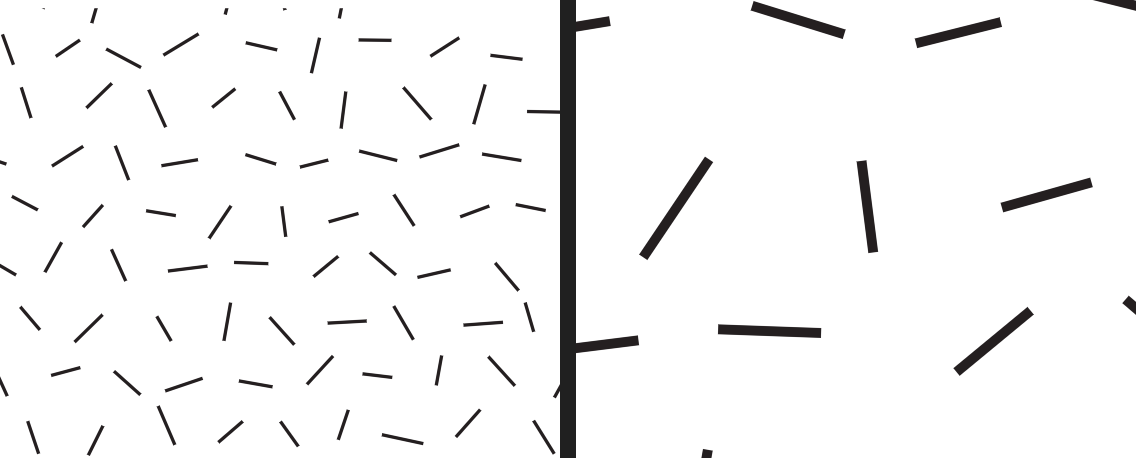
Left: the whole. Right: its middle third, enlarged.
Reproduce this pattern procedurally as a WebGL 2 fragment shader.

```glsl
#version 300 es
precision highp float;
// Short dark dashes scattered evenly in mixed directions on white.

uniform vec2 u_resolution;
out vec4 fragColor;

float hash(vec2 p) {
    return fract(sin(dot(p, vec2(127.1, 311.7))) * 43758.5453);
}

float boxDistance(vec2 p, vec2 halfSize) {
    vec2 d = abs(p) - halfSize;
    return length(max(d, 0.0)) + min(max(d.x, d.y), 0.0);
}

// Distance to the dash that belongs to one cell of the staggered grid
float dashDistance(vec2 p, vec2 cell, vec2 center) {
    vec2 jitter = vec2(hash(cell + 3.7), hash(cell + 18.3)) - 0.5;
    p -= center + jitter * 0.044;

    // Neighbours in a row lean opposite ways, from flat to nearly upright
    float lean = mod(cell.x + cell.y, 2.0) * 2.0 - 1.0;
    float angle = lean * mix(-0.04, 1.45, hash(cell + 41.9));
    float c = cos(angle), s = sin(angle);
    p = vec2(c * p.x + s * p.y, c * p.y - s * p.x);

    float halfLength = mix(0.031, 0.047, hash(cell + 67.1));
    return boxDistance(p, vec2(halfLength, 0.0036));
}

void main() {
    vec2 p = gl_FragCoord.xy / u_resolution.y;
    float edge = 0.65 / u_resolution.y;
    vec2 spacing = vec2(0.138, 0.119);

    // Nearest dash among the surrounding cells
    float nearest = 1.0;
    for (int j = -1; j <= 1; j++) {
        float row = floor(p.y / spacing.y) + float(j);
        float stagger = 0.5 * mod(row, 2.0);
        for (int i = -1; i <= 1; i++) {
            float column = floor(p.x / spacing.x - stagger) + float(i);
            vec2 center = (vec2(column + stagger, row) + 0.5) * spacing;
            nearest = min(nearest, dashDistance(p, vec2(column, row), center));
        }
    }

    // Ink, cut off below a narrow blank strip along the top
    float ink = 1.0 - smoothstep(-edge, edge, nearest);
    ink *= 1.0 - smoothstep(-edge, edge, p.y - 0.982);

    vec3 paper = vec3(1.0);
    vec3 charcoal = vec3(0.14, 0.12, 0.125);
    fragColor = vec4(mix(paper, charcoal, ink), 1.0);
}
```
